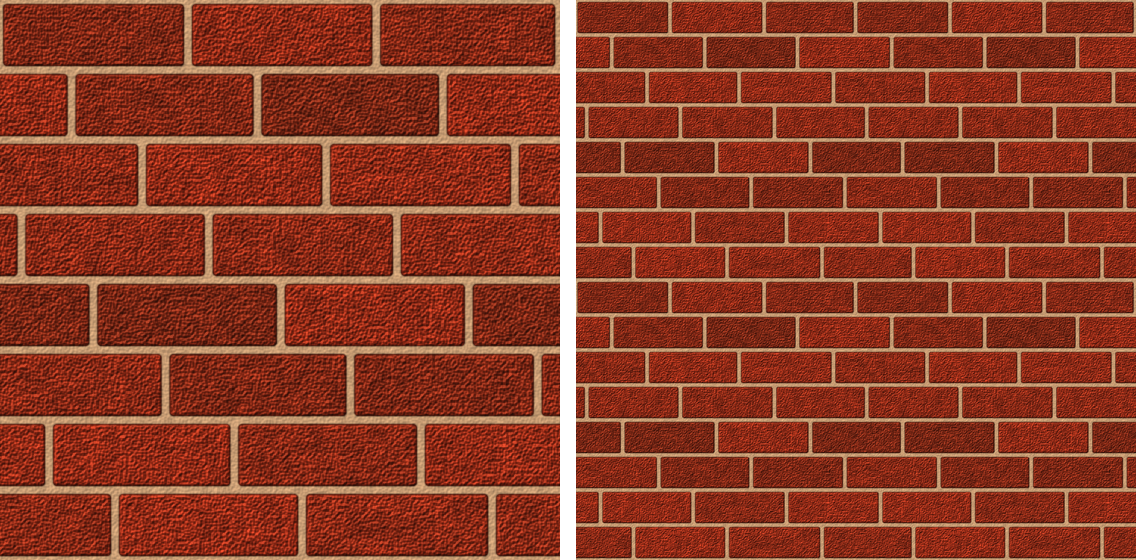
Left, the tile; right, the same tile 2 across and 2 down.
Write a WebGL 1 fragment shader that draws this texture.

```glsl
precision highp float;
// Red brick wall: 8 courses of 3 bricks, each course shifted by 3/8 brick.
// Rounded boxes and wrapping gradient noise form one height field, lit from
// the upper left by a finite difference; tone and joints vary per brick.
uniform vec2 u_resolution;

float hash(vec2 p) {
  return fract(sin(dot(p, vec2(127.1, 311.7))) * 43758.5);
}

vec2 gradient(vec2 cell, float period) {
  float angle = 6.28318 * hash(mod(cell, period) + 0.37);
  return vec2(cos(angle), sin(angle));
}

// Gradient noise that wraps over the unit square
float noise(vec2 p, float period) {
  p *= period;
  vec2 i = floor(p), f = p - i;
  vec2 w = f * f * f * (f * (f * 6.0 - 15.0) + 10.0);
  vec2 e = vec2(1.0, 0.0);
  float a = dot(gradient(i, period), f);
  float b = dot(gradient(i + e.xy, period), f - e.xy);
  float c = dot(gradient(i + e.yx, period), f - e.yx);
  float d = dot(gradient(i + e.xx, period), f - e.xx);
  return mix(mix(a, b, w.x), mix(c, d, w.x), w.y);
}

// Slightly uneven position of a vertical joint, in brick lengths
float joint(float index, float row) {
  return index + 0.032 * (hash(vec2(mod(index, 3.0), row) + 5.0) - 0.5);
}

// x: signed distance to the brick outline, y: random value of the brick
vec2 brick(vec2 p) {
  float course = floor(p.y * 8.0);
  float row = mod(course, 8.0);
  float u = p.x * 3.0 - 0.375 * (7.0 - course);
  float id = floor(u + 0.5);
  if (u < joint(id, row)) id -= 1.0;
  float left = joint(id, row), right = joint(id + 1.0, row);

  vec2 center = vec2(0.5 * (left + right) / 3.0, (course + 0.5) / 8.0);
  vec2 halfSize = vec2((right - left) / 6.0, 1.0 / 16.0) - 0.0072;
  vec2 q = abs(vec2(u / 3.0, p.y) - center) - halfSize + 0.007;
  float dist = length(max(q, 0.0)) + min(max(q.x, q.y), 0.0) - 0.007;
  return vec2(dist, hash(vec2(mod(id, 3.0), row) + 17.0));
}

// Beveled bricks with coarse grain over softer mortar
float height(vec2 p) {
  float body = 1.0 - smoothstep(-0.006, 0.001, brick(p).x);
  float grain = noise(p, 190.0) + 0.6 * noise(p, 92.0);
  return 0.75 * body + grain * mix(0.4, 1.1, body);
}

void main() {
  vec2 p = gl_FragCoord.xy / u_resolution;
  vec2 wall = brick(p);
  float pixel = 0.75 / u_resolution.y;
  float mask = 1.0 - smoothstep(-pixel, pixel, wall.x);

  // Relief light
  float slope = height(p) - height(p + vec2(-0.0013, 0.0018));
  slope = clamp(slope, -0.7, 0.5);

  // Fired clay with a per-brick tone and faint patches
  vec3 clay = mix(vec3(0.44, 0.135, 0.07), vec3(0.56, 0.155, 0.08), wall.y);
  clay *= 1.0 + 0.2 * noise(p, 26.0) + 0.2 * noise(p + 0.31, 60.0);
  clay *= 1.0 + 0.85 * slope;
  clay += vec3(0.10, 0.12, 0.10) * max(slope, 0.0);
  clay *= 1.0 - 0.4 * smoothstep(-0.0045, 0.0, wall.x);

  // Sandy mortar, darker where it meets the bricks
  vec3 mortar = vec3(0.78, 0.61, 0.45) * (1.0 + 0.6 * slope);
  mortar *= 1.0 + 0.12 * noise(p, 48.0);
  mortar *= mix(0.72, 1.0, smoothstep(0.0, 0.003, wall.x));

  gl_FragColor = vec4(clamp(mix(mortar, clay, mask), 0.0, 1.0), 1.0);
}
```
